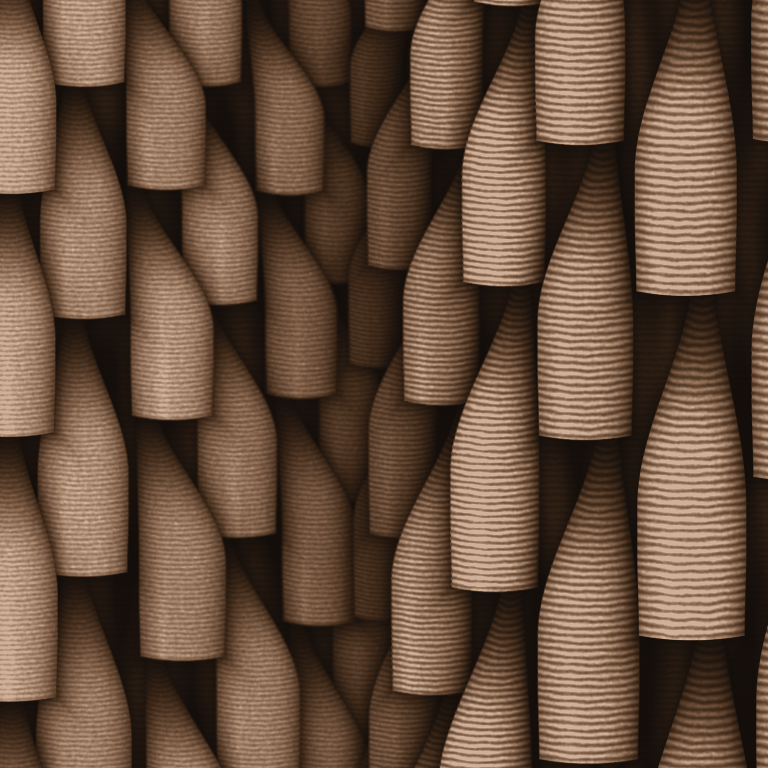
Write a WebGL 2 fragment shader that draws this pattern.

```glsl
#version 300 es
precision highp float;
// Two folds of overlapping ribbed card tongues that recede into a dark cleft.
#define LEFT_COLUMNS 6
#define RIGHT_COLUMNS 7
#define ROWS 5
#define TAPER 0.8
#define HEM_SAG 0.006
#define SHADOW_REACH 0.018
#define SHADOW_DEPTH 0.72
#define EXPOSURE 0.86
#define GRAIN 0.16
#define TAU 6.2831853

uniform vec2 u_resolution;
out vec4 fragColor;

const vec3 TONES[6] = vec3[6](
    vec3(0.07, 0.05, 0.04), vec3(0.23, 0.15, 0.09), vec3(0.38, 0.27, 0.19),
    vec3(0.53, 0.40, 0.31), vec3(0.67, 0.55, 0.45), vec3(0.82, 0.69, 0.60));

struct Column {
    float x, hem, rise, bend;      // centre, first hem, row step, step growth
    float halfWidth, lean, drift;  // outline
    float glow, side, pitch, relief, blur;
};
struct Surface { float light, rib, pitch, relief; };

vec2 hash2(vec2 p) {
    vec3 q = fract(p.xyx * vec3(0.1031, 0.1030, 0.0973));
    q += dot(q, q.yzx + 33.33);
    return fract((q.xx + q.yz) * q.zy);
}

float corner(vec2 cell, vec2 offset) {
    float angle = TAU * hash2(cell).x;
    return dot(vec2(cos(angle), sin(angle)), offset);
}

float gradientNoise(vec2 p) {
    vec2 i = floor(p), f = fract(p), e = vec2(1.0, 0.0);
    vec2 w = f * f * f * (f * (f * 6.0 - 15.0) + 10.0);
    return mix(mix(corner(i, f), corner(i + e, f - e), w.x),
               mix(corner(i + e.yx, f - e.yx), corner(i + 1.0, f - 1.0), w.x), w.y);
}

Column leftColumn(float i) {
    float odd = mod(i, 2.0);
    return Column(0.013 + 0.115 * i - 0.005 * i * i - 0.016 * odd,
        0.244 - 0.139 * odd, 0.318 - 0.012 * i, 0.013,
        0.061 - 0.0035 * i, -0.05 * smoothstep(0.5, 2.0, i), 0.07 * smoothstep(1.0, 3.0, i),
        1.0 - 0.021 * i * i, 0.08, 0.0064, 0.2, 0.0012 + 0.0005 * i);
}

Column rightColumn(float j) {
    float odd = mod(j, 2.0), nearCleft = exp(-(j - 2.5) * (j - 2.5));
    return Column(0.495 + 0.012 * j + 0.0135 * j * j,
        mix(0.185, 0.05 - 0.016 * j, odd), 0.29 + 0.024 * j, 0.0175,
        0.038 + 0.006 * j, 0.07 - 0.011 * j, 0.02 - 0.07 * nearCleft,
        0.25 + 0.77 * smoothstep(-0.5, 3.5, j), 0.5 - 0.08 * j,
        0.0055 + 0.001 * j, 0.2 + 0.32 * smoothstep(0.0, 3.0, j), 0.003 - 0.0004 * j);
}

// Paints one column, lowest tongue first; p.y runs downward.
void paintColumn(vec2 p, Column c, float id, inout Surface s) {
    for (int row = ROWS - 1; row >= 0; row--) {
        float n = float(row);
        vec2 vary = hash2(vec2(id + 3.0, n + 11.0)) - 0.5;
        float hem = c.hem + n * (c.rise - c.bend) + c.bend * n * n + 0.008 * vary.y;
        float rise = c.rise + 2.0 * c.bend * (n - 1.0);
        float t = (hem - p.y) / rise;

        // Outline: straight skirt, shoulder, leaning neck
        float shoulder = smoothstep(0.38, 1.08, t);
        float width = c.halfWidth * (0.92 + 0.15 * hem) * (1.0 - TAPER * shoulder);
        width *= 0.97 + 0.03 * smoothstep(0.0, 0.25, t);
        float dx = p.x - c.x - c.drift * (hem - 0.5) - 0.007 * vary.x - c.lean * shoulder;
        float u = clamp(dx / width, -1.0, 1.0);
        float below = p.y - hem - HEM_SAG * (1.0 - u * u);
        float d = max(max(abs(dx) - width, below), (t - 1.2) * rise);

        // Cast shadow, then the rounded and creased face
        s.light *= 1.0 - SHADOW_DEPTH * exp(-max(d, 0.0) / SHADOW_REACH);
        float face = 1.0 - 0.25 * u * u - 0.3 * u * u * u * u - c.side * u;
        float crease = (u + 0.25 + 0.7 * vary.x) * 6.0;
        face += 0.12 * exp(-crease * crease) * (1.0 - smoothstep(0.1, 0.6, t));
        face *= 1.0 - 0.88 * smoothstep(0.5, 1.0, t);
        face *= c.glow * (1.0 + 0.16 * vary.y) * (0.8 + 0.2 * smoothstep(0.0, 0.004, -below));
        float edge = max(c.blur, 0.75 / u_resolution.y);
        s.light = mix(s.light, EXPOSURE * face, 1.0 - smoothstep(-edge, edge, d));
        if (d < 0.0) s = Surface(s.light, below / c.pitch, c.pitch, c.relief);
    }
}

void main() {
    vec2 uv = gl_FragCoord.xy / u_resolution;
    vec2 p = vec2(uv.x, 1.0 - uv.y);

    // Dim hidden layers, then columns from the cleft outward
    float strands = 0.13 + 0.3 * gradientNoise(p * vec2(22.0, 5.0));
    Surface s = Surface(max(strands, 0.03), p.y / 0.008, 0.008, 0.25);
    for (int i = LEFT_COLUMNS - 1; i >= 0; i--)
        paintColumn(p, leftColumn(float(i)), float(i), s);
    for (int j = 0; j < RIGHT_COLUMNS; j++)
        paintColumn(p, rightColumn(float(j)), float(j + LEFT_COLUMNS), s);

    // Cord ribs, paper grain and bright flecks
    float wobble = 0.22 * gradientNoise(p * vec2(45.0, 70.0));
    float cord = 0.5 + 0.5 * cos(TAU * (s.rib + wobble));
    float visible = smoothstep(1.5, 3.0, s.pitch * u_resolution.y);
    float grain = gradientNoise(p * vec2(150.0, 210.0)) + 0.7 * gradientNoise(p * 260.0 + 7.0);
    float fleck = smoothstep(0.3, 0.6, gradientNoise(p * vec2(120.0, 170.0) + 31.0));
    float light = s.light * (1.0 + visible * s.relief * (cord - 0.55) * 1.3);
    light *= 1.0 + GRAIN * grain + 0.15 * fleck;

    // Tone ramp from shadow to lit card
    vec3 colour = TONES[0];
    for (int k = 1; k < 6; k++)
        colour = mix(colour, TONES[k], clamp(light * 5.0 - float(k - 1), 0.0, 1.0));
    fragColor = vec4(colour, 1.0);
}
```
